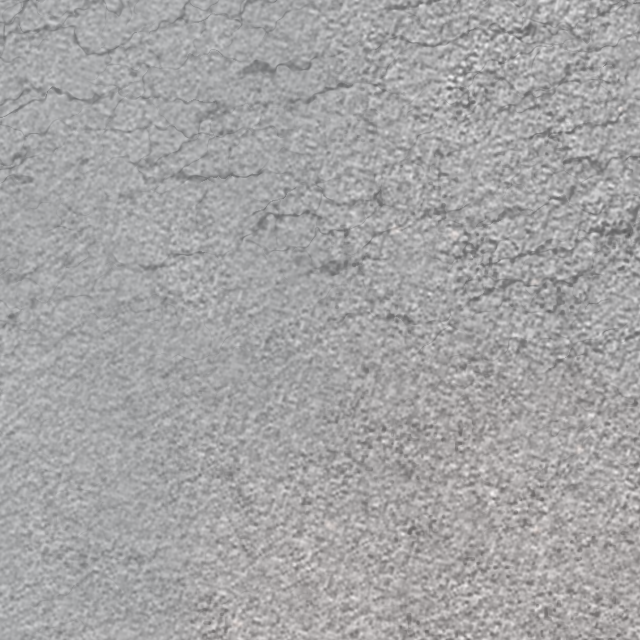
Give the GLSL for this texture, as a WebGL 2 fragment shader.

```glsl
#version 300 es
precision highp float;
// Weathered asphalt: soft grey ground with fine embossed grit, smoother at the
// left and coarser toward the lower right. Frayed, mostly level cracks from
// warped Voronoi borders cross the upper part; pebbles and pits are scattered.

uniform vec2 u_resolution;
out vec4 outColor;

float hash(vec2 p) {
    return fract(sin(dot(p, vec2(127.1, 311.7))) * 43758.5453);
}

vec2 hash2(vec2 p) {
    return vec2(hash(p), hash(p + 37.3));
}

float noise(vec2 p) {
    vec2 i = floor(p), f = fract(p);
    f = f * f * (3.0 - 2.0 * f);
    return mix(mix(hash(i), hash(i + vec2(1, 0)), f.x),
               mix(hash(i + vec2(0, 1)), hash(i + vec2(1, 1)), f.x), f.y);
}

float fbm(vec2 p) {
    float sum = 0.0, amp = 0.5;
    for (int i = 0; i < 4; i++) {
        sum += amp * noise(p);
        p = mat2(1.6, 1.2, -1.2, 1.6) * p + 7.7;
        amp *= 0.5;
    }
    return sum / 0.9375;
}

// Distance to the nearest cell border, with upright borders pushed away
float cellBorder(vec2 p) {
    vec2 cell = floor(p), f = fract(p), near = vec2(9.0), second = vec2(9.0);
    for (int y = -1; y <= 1; y++) {
        for (int x = -1; x <= 1; x++) {
            vec2 o = vec2(x, y);
            vec2 r = o + 0.1 + 0.8 * hash2(cell + o) - f;
            if (dot(r, r) < dot(near, near)) {
                second = near;
                near = r;
            } else if (dot(r, r) < dot(second, second)) {
                second = r;
            }
        }
    }
    vec2 normal = normalize(second - near);
    return dot(0.5 * (near + second), normal) + 0.045 * normal.x * normal.x;
}

// Crack strength: jagged lines, frayed and opened or closed along their length
float cracks(vec2 p, vec2 scale, float width, float seed) {
    vec2 warp = vec2(fbm(p * 13.0 + seed), fbm(p * 13.0 + seed + 19.0)) - 0.5;
    vec2 jag = vec2(noise(p * 75.0 + seed), noise(p * 75.0 + seed + 9.0)) - 0.5;
    vec2 q = p + 0.085 * warp + 0.014 * jag;
    q.y -= 0.2 * q.x;
    float d = cellBorder(q * scale + seed) / scale.y;
    float open = smoothstep(0.33, 0.6, fbm(p * 9.0 + seed + 4.0));
    width *= 0.4 + 1.2 * noise(p * 120.0 + seed);
    return open * (1.0 - smoothstep(0.0, width, d));
}

// Sparse rounded spots, one candidate in each grid cell
float spots(vec2 p, float count, float chance, float seed) {
    vec2 cell = floor(p * count);
    vec2 centre = (cell + 0.25 + 0.5 * hash2(cell + seed)) / count;
    vec2 r = p - centre + 0.007 * (vec2(noise(p * 110.0), noise(p * 110.0 + 5.0)) - 0.5);
    float radius = 0.006 + 0.006 * hash(cell + seed + 3.0);
    float present = step(hash(cell + seed + 8.0), chance);
    return present * (1.0 - smoothstep(0.3 * radius, radius, length(r * vec2(0.85, 1.1))));
}

// Fine grit: speckle at two sizes plus relief lit from the upper left
float grit(vec2 p) {
    vec2 q = mat2(0.96, 0.28, -0.28, 0.96) * p * 215.0;
    float fine = noise(q) - 0.5;
    float coarse = noise(q * 0.53 + 31.0) - 0.5;
    float relief = noise(q * 0.75 + 60.0) - noise(q * 0.75 + vec2(59.5, 60.8));
    return 0.6 * fine + 0.25 * coarse + 0.55 * relief;
}

void main() {
    vec2 p = gl_FragCoord.xy / u_resolution;
    float patches = fbm(p * 4.5 + 2.0) - 0.5;

    // Wear runs from the smooth left side to the rough right and lower side
    float rough = smoothstep(0.1, 0.75, p.x + 0.6 * patches + 0.2 * (0.5 - p.y));
    float upper = smoothstep(0.3, 0.58, p.y + 0.25 * (p.x - 0.5) + 0.3 * patches);

    // Broad tone and grit, the grit gathered in loose drifts
    float tone = 0.665 + 0.06 * patches + 0.02 * (p.y - 0.5) * (1.0 - rough);
    float drift = 0.6 + 0.8 * fbm(p * 15.0 + 80.0);
    tone += mix(0.19, 0.34, rough) * drift * grit(p);

    // Dark clusters of loose grit
    float cluster = smoothstep(0.5, 0.72, fbm(p * 19.0 + 50.0));
    float gap = smoothstep(0.5, 0.85, noise(p * 150.0 + 14.0));
    tone -= (0.04 + 0.11 * rough) * cluster * gap;

    // Main cracks and finer branches
    float crack = cracks(p, vec2(5.5, 11.0), 0.0075, 3.0);
    float branch = cracks(p, vec2(12.0, 20.0), 0.0055, 21.0);
    tone -= 0.17 * crack * mix(0.12, 1.0, upper);
    tone -= 0.12 * branch * (1.0 - 0.6 * crack) * mix(0.35, 1.0, upper);

    // Pale pebbles and dark pits
    float pebble = spots(p, 15.0, 0.05, 5.0) * rough;
    tone += 0.13 * pebble - 0.12 * spots(p, 13.0, 0.03, 71.0);
    tone = max(tone, mix(0.47, tone, 0.5));

    // Cool on the smooth side, slightly warm where the stone is exposed
    float warm = rough * (1.0 - 0.7 * upper);
    vec3 tint = mix(vec3(-0.004, 0.0, 0.006), vec3(0.012, -0.002, -0.004), warm);
    outColor = vec4(clamp(tone + tint + pebble * vec3(0.02, 0.0, -0.01), 0.0, 1.0), 1.0);
}
```
